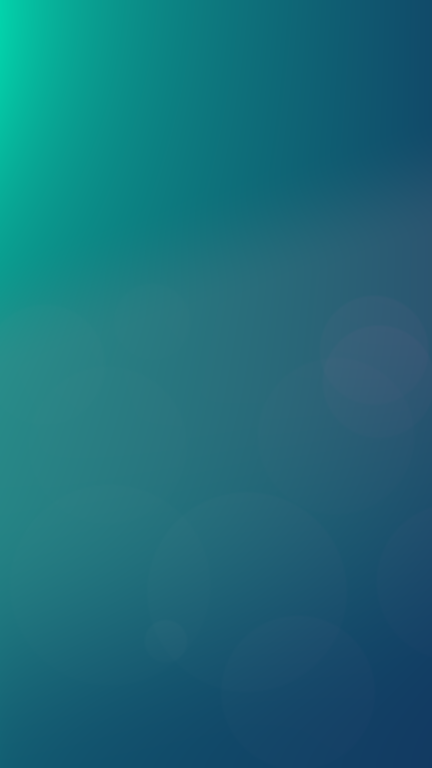
A WebGL 2 fragment shader for this background:

```glsl
#version 300 es
// Draws a teal to navy gradient with a mint corner glow, a soft haze and faint bokeh discs.
precision highp float;

uniform vec2 u_resolution;
out vec4 fragColor;

// Palette
const vec3 TEAL = vec3(0.04, 0.62, 0.56);
const vec3 NAVY = vec3(0.07, 0.24, 0.39);
const vec3 MINT = vec3(0.00, 0.88, 0.70);
const vec3 HAZE = vec3(0.60, 0.53, 0.56);
const vec3 DISC_LEFT = vec3(0.52, 0.60, 0.62);
const vec3 DISC_RIGHT = vec3(0.66, 0.40, 0.62);

// Strengths and shapes
const float GLOW_STRENGTH = 0.80;
const float GLOW_FALLOFF = 6.0;
const float GLOW_HEIGHT = 0.27;
const float HAZE_STRENGTH = 0.19;
const float HAZE_SLOPE = 0.18;
const float DISC_SOFTNESS = 0.004;

// Discs: centre (canvas fraction), radius (canvas widths), opacity
const int DISC_COUNT = 11;
const vec4 DISCS[DISC_COUNT] = vec4[DISC_COUNT](
  vec4(0.866, 0.544, 0.126, 0.060),
  vec4(0.877, 0.503, 0.130, 0.060),
  vec4(0.104, 0.525, 0.139, 0.030),
  vec4(0.352, 0.581, 0.088, 0.022),
  vec4(0.778, 0.432, 0.181, 0.030),
  vec4(0.250, 0.420, 0.182, 0.020),
  vec4(0.572, 0.229, 0.231, 0.038),
  vec4(0.255, 0.238, 0.232, 0.025),
  vec4(0.384, 0.165, 0.049, 0.050),
  vec4(0.690, 0.098, 0.178, 0.035),
  vec4(1.053, 0.242, 0.181, 0.035)
);

// Teal on the left deepens to navy on the right and towards the bottom.
vec3 baseGradient(float x, float depth) {
  float low = smoothstep(0.65, 1.0, depth);
  float left = 0.40 * depth + 0.25 * low;
  float right = 0.87 + 0.16 * smoothstep(0.6, 1.0, depth);
  return mix(TEAL, NAVY, mix(left, right, pow(x, mix(1.0, 0.65, low))));
}

// Bright spill from the upper left edge.
float cornerGlow(float x, float depth) {
  float fall = depth / GLOW_HEIGHT;
  return GLOW_STRENGTH * exp(-GLOW_FALLOFF * x - fall * fall);
}

// Haze that starts along a slanted edge and fades out below.
float hazeAmount(float x, float depth) {
  float edge = 0.43 - HAZE_SLOPE * x;
  float rise = smoothstep(-0.10, 0.06, depth - edge);
  float fade = 1.0 - smoothstep(0.6, 1.1, depth + 0.2 * x);
  return HAZE_STRENGTH * rise * fade;
}

// Soft-edged disc, slightly stronger towards its top.
float discAmount(vec2 offset, float radius) {
  float soft = max(DISC_SOFTNESS, 1.0 / u_resolution.x);
  float cover = 1.0 - smoothstep(-soft, soft, length(offset) - radius);
  return cover * (0.75 + 0.25 * offset.y / radius);
}

void main() {
  vec2 uv = gl_FragCoord.xy / u_resolution;
  vec2 toWidths = vec2(1.0, u_resolution.y / u_resolution.x);
  float depth = 1.0 - uv.y;

  vec3 color = baseGradient(uv.x, depth);
  color = mix(color, MINT, cornerGlow(uv.x, depth));
  color = mix(color, HAZE, hazeAmount(uv.x, depth));

  // Bokeh
  vec3 discColor = mix(DISC_LEFT, DISC_RIGHT, smoothstep(0.3, 0.9, uv.x));
  for (int i = 0; i < DISC_COUNT; i++) {
    vec4 disc = DISCS[i];
    float amount = discAmount((uv - disc.xy) * toWidths, disc.z);
    color = mix(color, discColor, disc.w * amount);
  }

  fragColor = vec4(color, 1.0);
}
```
